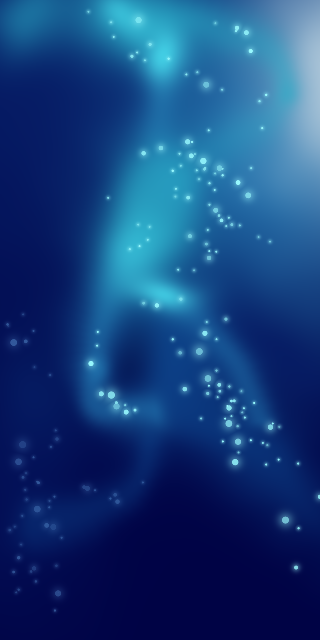
Give the GLSL for this background, as a Shadertoy shader.

```glsl
const vec3 NAVY = vec3(0.0, 0.01, 0.27);
const vec3 INDIGO = vec3(0.02, 0.10, 0.39);
const vec3 OCEAN = vec3(0.05, 0.27, 0.55);
const vec3 AZURE = vec3(0.13, 0.46, 0.69);
const vec3 TEAL = vec3(0.16, 0.67, 0.78);
const vec3 CYAN = vec3(0.28, 0.86, 0.93);
const vec3 MIST = vec3(0.72, 0.81, 0.87);
const vec3 SPARK = vec3(0.60, 0.98, 1.0);
const vec3 DUST = vec3(0.30, 0.50, 0.76);

float hash(vec2 p) {
    vec3 q = fract(p.xyx * vec3(0.1031, 0.1030, 0.0973));
    q += dot(q, q.yzx + 33.33);
    return fract((q.x + q.y) * q.z);
}

float noise(vec2 p) {
    vec2 i = floor(p), f = fract(p);
    f = f * f * (3.0 - 2.0 * f);
    return mix(mix(hash(i), hash(i + vec2(1, 0)), f.x),
               mix(hash(i + vec2(0, 1)), hash(i + 1.0), f.x), f.y);
}

// Soft ellipse, turned by angle
float glow(vec2 p, vec2 centre, vec2 radii, float angle) {
    vec2 d = p - centre;
    float c = cos(angle), s = sin(angle);
    d = vec2(c * d.x + s * d.y, c * d.y - s * d.x) / radii;
    return exp(-dot(d, d));
}

vec2 bezier(vec2 a, vec2 b, vec2 c, float t) {
    return mix(mix(a, b, t), mix(b, c, t), t);
}

// Soft ribbon along a curve, its width going from w0 to w1
float ribbon(vec2 p, vec2 a, vec2 b, vec2 c, float w0, float w1) {
    float light = 0.0;
    vec2 start = a;
    for (int i = 1; i <= 14; i++) {
        float t = float(i) / 14.0;
        vec2 end = bezier(a, b, c, t), e = end - start, q = p - start;
        float d = length(q - e * clamp(dot(q, e) / dot(e, e), 0.0, 1.0));
        d /= mix(w0, w1, t);
        light = max(light, exp(-d * d));
        start = end;
    }
    return light;
}

// Bright dots scattered around a curve
float sparks(vec2 p, vec2 a, vec2 b, vec2 c, vec2 spread, int count, float seed, float pixel) {
    float light = 0.0;
    for (int i = 0; i < count; i++) {
        vec2 k = vec2(float(i) + 1.0, seed);
        vec2 jitter = vec2(hash(k + 11.3) + hash(k + 23.7), hash(k + 37.1) + hash(k + 51.9)) - 1.0;
        vec2 centre = bezier(a, b, c, hash(k)) + jitter * spread;
        float r = mix(0.0035, 0.012, pow(hash(k + 71.7), 4.0));
        float d = length(p - centre);
        float core = 1.0 - smoothstep(r - pixel * 0.6, r + pixel * 0.6, d);
        light = max(light, core * mix(0.6, 1.0, hash(k + 83.1)));
        light = max(light, 0.4 * exp(-d * d / (r * r * 4.0)));
    }
    return light;
}

vec3 backdrop(vec2 p) {
    vec3 col = mix(NAVY, INDIGO, smoothstep(0.3, 1.9, p.y));
    col = mix(col, AZURE, 0.95 * glow(p, vec2(0.86, 1.55), vec2(0.43, 0.56), 0.0));
    col = mix(col, OCEAN, 0.85 * glow(p, vec2(0.52, 0.88), vec2(0.22, 0.24), 0.0));
    col = mix(col, OCEAN, 0.65 * glow(p, vec2(0.76, 0.60), vec2(0.42, 0.13), -0.72));
    col = mix(col, OCEAN, 0.30 * glow(p, vec2(0.10, 0.74), vec2(0.14, 0.20), 0.3));
    col = mix(col, INDIGO, 0.55 * glow(p, vec2(0.05, 0.45), vec2(0.25, 0.4), 0.0));
    col = mix(col, INDIGO, 0.75 * glow(p, vec2(0.87, 0.90), vec2(0.20, 0.10), -0.8));
    col = mix(col, INDIGO * 0.85, 0.85 * glow(p, vec2(0.40, 0.86), vec2(0.08, 0.12), -0.3));
    return mix(col, MIST, 0.95 * glow(p, vec2(1.06, 1.74), vec2(0.23, 0.38), 0.15));
}

vec3 smoke(vec3 col, vec2 p) {
    // Thin strands
    col = mix(col, AZURE, 0.65 * ribbon(p, vec2(0.40, 1.20), vec2(0.27, 1.0), vec2(0.28, 0.85), 0.09, 0.045));
    col = mix(col, AZURE, 0.65 * ribbon(p, vec2(0.28, 0.85), vec2(0.29, 0.68), vec2(0.47, 0.71), 0.045, 0.06));
    col = mix(col, AZURE, 0.50 * ribbon(p, vec2(0.54, 1.06), vec2(0.72, 0.95), vec2(0.80, 0.70), 0.07, 0.04));
    col = mix(col, AZURE, 0.60 * ribbon(p, vec2(0.51, 1.80), vec2(0.49, 1.60), vec2(0.55, 1.42), 0.07, 0.07));
    col = mix(col, TEAL, 0.45 * ribbon(p, vec2(0.55, 1.94), vec2(0.89, 1.93), vec2(0.88, 1.72), 0.09, 0.04));
    col = mix(col, TEAL, 0.30 * ribbon(p, vec2(0.88, 1.72), vec2(0.84, 1.58), vec2(0.60, 1.50), 0.04, 0.08));
    col = mix(col, OCEAN, 0.40 * ribbon(p, vec2(0.46, 0.62), vec2(0.44, 0.38), vec2(0.12, 0.36), 0.04, 0.07));
    // Broad clouds
    col = mix(col, TEAL, 0.85 * glow(p, vec2(0.42, 1.93), vec2(0.22, 0.13), -0.2));
    col = mix(col, TEAL, 0.55 * glow(p, vec2(0.08, 1.94), vec2(0.13, 0.12), 0.5));
    col = mix(col, TEAL, 0.90 * glow(p, vec2(0.46, 1.28), vec2(0.14, 0.23), -0.25));
    col = mix(col, TEAL, 0.50 * glow(p, vec2(0.52, 1.45), vec2(0.10, 0.10), 0.0));
    // Bright hearts
    col = mix(col, CYAN, 0.85 * glow(p, vec2(0.51, 1.81), vec2(0.075, 0.09), 0.0));
    col = mix(col, CYAN, 0.55 * glow(p, vec2(0.38, 1.95), vec2(0.09, 0.05), -0.4));
    col = mix(col, CYAN, 0.40 * glow(p, vec2(0.42, 1.22), vec2(0.08, 0.13), -0.2));
    return mix(col, CYAN, 0.80 * glow(p, vec2(0.52, 1.075), vec2(0.10, 0.055), -0.2));
}

void mainImage(out vec4 fragColor, in vec2 fragCoord) {
    float pixel = 2.0 / iResolution.y;
    vec2 p = fragCoord * pixel;
    vec2 drift = vec2(noise(p * 7.0), noise(p * 7.0 + 19.0)) - 0.5;
    vec2 q = p + 0.05 * drift;
    vec3 col = smoke(backdrop(q), q);

    // Sparks in clusters and along the strands
    float s = sparks(p, vec2(0.60, 1.55), vec2(0.70, 1.42), vec2(0.70, 1.22), vec2(0.14, 0.12), 38, 3.0, pixel);
    s = max(s, sparks(p, vec2(0.62, 0.80), vec2(0.72, 0.72), vec2(0.84, 0.57), vec2(0.13, 0.10), 34, 7.0, pixel));
    s = max(s, sparks(p, vec2(0.32, 1.10), vec2(0.22, 0.72), vec2(0.46, 0.71), vec2(0.03), 10, 13.0, pixel));
    s = max(s, sparks(p, vec2(0.15, 1.95), vec2(0.40, 1.88), vec2(0.60, 1.76), vec2(0.12, 0.10), 13, 17.0, pixel));
    s = max(s, sparks(p, vec2(0.62, 1.93), vec2(0.95, 1.90), vec2(0.80, 1.58), vec2(0.04), 9, 29.0, pixel));
    s = max(s, sparks(p, vec2(0.42, 1.45), vec2(0.50, 1.15), vec2(0.62, 0.85), vec2(0.12, 0.14), 20, 31.0, pixel));
    s = max(s, sparks(p, vec2(0.84, 1.35), vec2(0.86, 0.8), vec2(0.97, 0.15), vec2(0.10), 9, 41.0, pixel));
    float dust = sparks(p, vec2(0.14, 0.62), vec2(0.10, 0.35), vec2(0.09, 0.08), vec2(0.11, 0.08), 34, 47.0, pixel);
    dust = max(dust, sparks(p, vec2(0.45, 0.60), vec2(0.42, 0.42), vec2(0.22, 0.45), vec2(0.05), 7, 53.0, pixel));
    dust = max(dust, sparks(p, vec2(0.04, 1.12), vec2(0.06, 0.85), vec2(0.18, 0.80), vec2(0.06), 8, 59.0, pixel));
    col = mix(col, DUST, 0.65 * dust);
    col = mix(col, SPARK, s);
    fragColor = vec4(col, 1.0);
}
```
